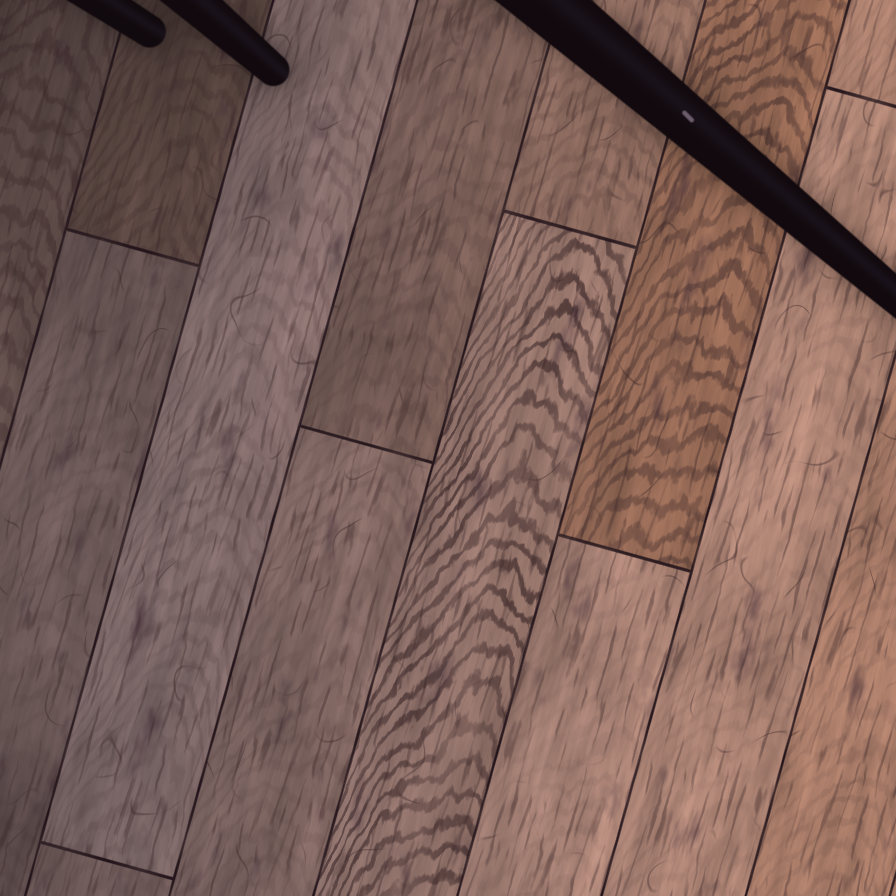
Write a three.js fragment shader that draws this texture.

```glsl
// Worn oak floor of slanted planks with staggered end joints, crossed by three dark tapered legs.
// The plane is rotated into plank space; each plank takes its own tone and ring figure,
// and stretched gradient noise adds pores, stains and scratches.
varying vec2 vUv;

const vec2 PLANK = vec2(0.155, 1.4);      // width and length
const vec2 ACROSS = vec2(0.9637, -0.267); // unit vector across the planks
const float FIRST_SEAM = 0.182;
const vec3 COOL_OAK = vec3(0.48, 0.395, 0.39);
const vec3 WARM_OAK = vec3(0.68, 0.515, 0.45);
const vec3 GRAIN = vec3(0.22, 0.145, 0.15);
const vec3 SEAM = vec3(0.13, 0.075, 0.10);
const vec3 LEG = vec3(0.065, 0.035, 0.05);
const vec3 SHEEN = vec3(0.13, 0.10, 0.15);

float hash(vec2 p) {
  return fract(sin(dot(p, vec2(127.1, 311.7))) * 43758.55);
}

vec2 gradient(vec2 cell) {
  float a = 6.28318 * hash(cell);
  return vec2(cos(a), sin(a));
}

float gnoise(vec2 p) {
  vec2 i = floor(p), f = fract(p);
  vec2 u = f * f * f * (f * (f * 6.0 - 15.0) + 10.0);
  vec2 e = vec2(1.0, 0.0);
  float low = mix(dot(gradient(i), f), dot(gradient(i + e.xy), f - e.xy), u.x);
  float high = mix(dot(gradient(i + e.yx), f - e.yx), dot(gradient(i + e.xx), f - e.xx), u.x);
  return mix(low, high, u.y);
}

float fbm(vec2 p) {
  float sum = 0.0, amp = 0.6;
  for (int i = 0; i < 4; i++) {
    sum += amp * gnoise(p);
    p = p * 2.03 + 17.3;
    amp *= 0.55;
  }
  return sum;
}

// Value for one of eight columns, numbered from 0 at the left
float pick(vec4 a, vec4 b, float i) {
  vec4 v = i < 3.5 ? a : b;
  float k = mod(i, 4.0);
  return k < 0.5 ? v.x : k < 1.5 ? v.y : k < 2.5 ? v.z : v.w;
}

// Arched growth rings: parabolas along the plank, bent by noise
float rings(vec2 p, float heart, float bend, float pitch, vec2 seed) {
  float d = p.x - heart;
  float warp = 1.8 * gnoise(p * vec2(13.0, 6.0) + seed) + 0.8 * fbm(p * vec2(50.0, 22.0) + seed);
  float wave = sin(6.28318 * ((p.y + bend * d * d) / pitch + warp));
  return smoothstep(0.0, 0.95, wave + 0.5 * gnoise(p * vec2(150.0, 35.0) + seed));
}

// x: signed distance to a tapered rod, y: signed side offset in radii
vec2 rod(vec2 p, vec2 a, vec2 b, float ra, float rb) {
  vec2 ab = b - a, ap = p - a;
  float h = clamp(dot(ap, ab) / dot(ab, ab), 0.0, 1.0);
  float r = mix(ra, rb, h);
  float side = (ab.x * ap.y - ab.y * ap.x) / length(ab);
  return vec2(length(ap - ab * h) - r, side / r);
}

float line(float d, float halfWidth) {
  return 1.0 - smoothstep(halfWidth - 0.0009, halfWidth + 0.0011, abs(d));
}

vec3 drawLeg(vec3 col, vec2 leg) {
  col *= 1.0 - 0.22 * exp(-max(leg.x, 0.0) * 70.0);
  float gloss = exp(-9.0 * (leg.y - 0.3) * (leg.y - 0.3));
  return mix(col, mix(LEG, SHEEN, 0.5 * gloss), 1.0 - smoothstep(-0.0015, 0.0015, leg.x));
}

vec3 wood(vec2 uv) {
  // Plank space
  vec2 q = vec2(dot(uv, ACROSS), dot(uv, vec2(-ACROSS.y, ACROSS.x)));
  float column = floor((q.x - FIRST_SEAM) / PLANK.x);
  float i = clamp(column + 3.0, 0.0, 7.0);
  float joint = pick(vec4(0.2, 0.737, 0.07, 0.595), vec4(0.887, 0.555, 1.116, 0.0), i);
  float row = floor((q.y - joint) / PLANK.y);
  vec2 p = vec2(q.x - FIRST_SEAM - column * PLANK.x, q.y - joint - row * PLANK.y);
  vec2 seed = vec2(hash(vec2(column, row)), hash(vec2(row + 7.0, column))) * 40.0;

  // Tone, ring strength and warmth of this plank
  bool upper = row > -0.5;
  float tone = upper ? pick(vec4(0.84, 0.80, 1.04, 0.85), vec4(0.93, 0.88, 0.98, 0.96), i)
                     : pick(vec4(0.85, 0.88, 1.0, 0.96), vec4(1.0, 1.04, 1.02, 0.98), i);
  float figure = upper ? pick(vec4(0.6, 0.4, 0.22, 0.22), vec4(0.25, 0.65, 0.15, 0.2), i)
                       : pick(vec4(0.3, 0.15, 0.15, 0.18), vec4(0.9, 0.12, 0.12, 0.2), i);
  float warmth = upper ? pick(vec4(0.3, 0.6, -0.2, 0.2), vec4(0.3, 1.0, 0.2, 0.4), i) : 0.0;

  // Light turns warmer to the right and falls off in the left corners
  vec3 col = mix(COOL_OAK, WARM_OAK, smoothstep(0.1, 1.0, uv.x + 0.08 * (0.5 - uv.y)));
  col *= 1.0 - 0.22 * smoothstep(0.55, 0.0, length(uv - vec2(0.0, 1.0)));
  col *= 1.0 - 0.12 * smoothstep(0.4, 0.0, length(uv));
  col *= tone * (1.0 + warmth * vec3(0.04, -0.04, -0.13));

  // Blotches, pores and rings
  col *= 1.0 + 0.22 * fbm(p * vec2(14.0, 5.0) + seed) + 0.20 * fbm(p * vec2(75.0, 9.0) + seed);
  float pores = smoothstep(0.12, 0.5, gnoise(p * vec2(190.0, 16.0) + seed + 0.8 * fbm(p * 18.0)));
  col = mix(col, GRAIN, 0.38 * pores);
  float bend = mix(10.0, 22.0, fract(seed.x));
  float ring = rings(p, PLANK.x * mix(0.55, 0.75, fract(seed.y)), bend, 0.036, seed);
  float patchy = 0.75 + 0.6 * gnoise(p * vec2(16.0, 6.0) + seed.yx);
  col = mix(col, GRAIN, clamp(0.72 * figure * ring * patchy, 0.0, 0.8));

  // Stains and fine scratches
  float stain = smoothstep(0.16, 0.55, fbm(p * vec2(24.0, 9.0) + seed.yx));
  col = mix(col, GRAIN * vec3(1.0, 1.0, 1.25), 0.5 * stain);
  float scratch = 1.0 - smoothstep(0.0, 0.035, abs(gnoise(p * vec2(22.0, 17.0) + seed)));
  col = mix(col, GRAIN, 0.4 * scratch * smoothstep(0.1, 0.4, gnoise(p * 21.0 + seed.yx)));

  // Seams and end joints
  float wobble = 0.0007 * gnoise(vec2(q.y * 30.0, column));
  float seamGap = min(p.x, PLANK.x - p.x) + wobble;
  float jointGap = min(p.y, PLANK.y - p.y) + wobble;
  float gap = max(line(seamGap, 0.0013), line(jointGap, 0.0016));
  return mix(col, SEAM, gap * (0.85 + 0.3 * gnoise(q * 25.0)));
}

void main() {
  vec3 col = wood(vUv);
  col = drawLeg(col, rod(vUv, vec2(0.057, 1.035), vec2(0.167, 0.965), 0.021, 0.018));
  col = drawLeg(col, rod(vUv, vec2(0.125, 1.078), vec2(0.305, 0.922), 0.028, 0.018));
  col = drawLeg(col, rod(vUv, vec2(0.53, 1.066), vec2(1.059, 0.619), 0.038, 0.017));
  // Glint on the long leg
  float glint = rod(vUv, vec2(0.764, 0.874), vec2(0.772, 0.866), 0.001, 0.001).x;
  col = mix(col, vec3(0.42, 0.36, 0.42), 1.0 - smoothstep(0.0, 0.003, glint));
  gl_FragColor = vec4(clamp(col, 0.0, 1.0), 1.0);
}
```
